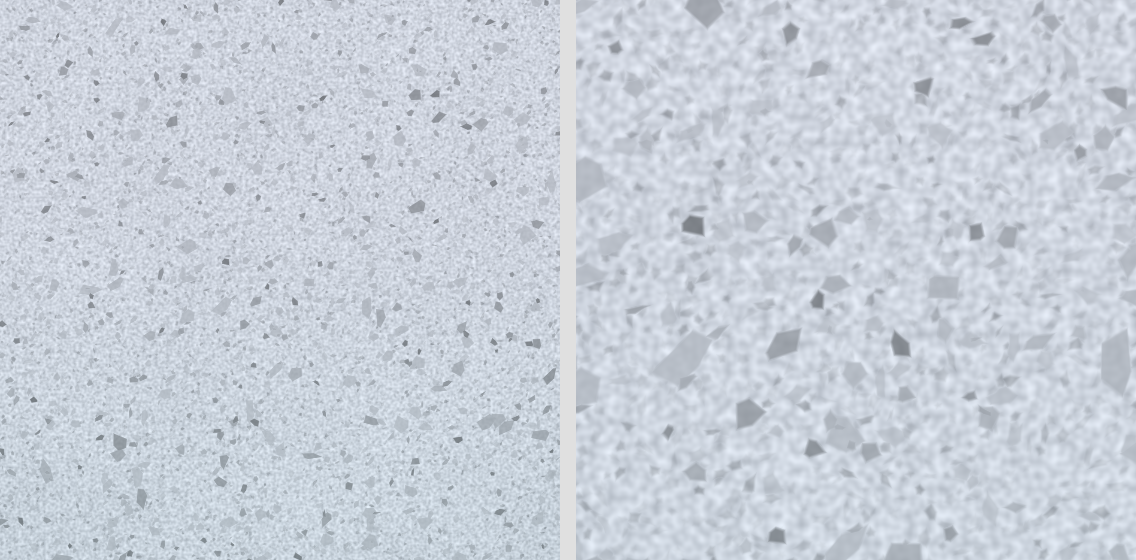
Left: the whole. Right: its middle third, enlarged.
Give the GLSL for this texture, as a WebGL 2 fragment shader.

```glsl
#version 300 es
precision highp float;
// Pale blue-grey quartz slab with fine mottling and scattered angular stone chips.

uniform vec2 u_resolution;
out vec4 fragColor;

const float TAU = 6.28318;
const int CHIP_SIDES = 5;

vec3 hash3(vec3 p) {
  p = fract(p * vec3(0.1031, 0.1030, 0.0973));
  p += dot(p, p.yxz + 33.33);
  return fract((p.xxy + p.yxx) * p.zyx);
}

vec2 gradientAt(vec2 cell, float seed) {
  float angle = TAU * hash3(vec3(cell, seed)).x;
  return vec2(cos(angle), sin(angle));
}

float gradientNoise(vec2 p, float seed) {
  vec2 i = floor(p), f = p - i;
  vec2 w = f * f * f * (f * (f * 6.0 - 15.0) + 10.0);
  vec2 e = vec2(1.0, 0.0);
  float a = dot(gradientAt(i, seed), f);
  float b = dot(gradientAt(i + e.xy, seed), f - e.xy);
  float c = dot(gradientAt(i + e.yx, seed), f - e.yx);
  float d = dot(gradientAt(i + e.xx, seed), f - e.xx);
  return mix(mix(a, b, w.x), mix(c, d, w.x), w.y);
}

vec2 rotate(vec2 p, float angle) {
  float c = cos(angle), s = sin(angle);
  return vec2(c * p.x + s * p.y, c * p.y - s * p.x);
}

// Distance to an irregular convex polygon of roughly the given radius.
float chipDistance(vec2 p, float radius, vec2 cell, float seed) {
  float d = -radius;
  for (int i = 0; i < CHIP_SIDES; i++) {
    vec3 h = hash3(vec3(cell, seed + 7.0 + float(i)));
    float angle = TAU * (float(i) + 0.7 * h.x) / float(CHIP_SIDES);
    d = max(d, dot(p, vec2(cos(angle), sin(angle))) - radius * mix(0.6, 1.1, h.y));
  }
  return d;
}

// Darkening from one jittered grid of chips; shade holds its faint and strong limits.
float chipLayer(vec2 uv, float cells, float density, float radius, vec2 shade,
                float softness, float seed) {
  vec2 home = floor(uv * cells);
  float darkness = 0.0;
  for (int y = -1; y <= 1; y++) {
    for (int x = -1; x <= 1; x++) {
      vec2 cell = home + vec2(x, y);
      vec3 place = hash3(vec3(cell, seed));
      if (place.z > density) continue;
      vec3 look = hash3(vec3(cell, seed + 1.0));
      vec3 form = hash3(vec3(cell, seed + 2.0));

      // Long chips lean mostly up to the right.
      vec2 p = rotate(uv - (cell + place.xy) / cells, 0.6 + 1.7 * (form.x + form.y - 1.0));
      float stretch = mix(1.0, 1.6, form.z * form.z);
      p *= vec2(1.0 / stretch, stretch);

      float d = chipDistance(p, radius * mix(0.6, 1.25, look.x), cell, seed);
      float cover = 1.0 - smoothstep(-softness, softness, d);
      float strength = mix(shade.x, shade.y, pow(look.y, 4.0));
      darkness = max(darkness, cover * strength);
    }
  }
  return darkness;
}

// Fine speckle of the binder with a faint broad cloudiness.
float mottling(vec2 uv) {
  return 0.12 * gradientNoise(uv * 185.0, 3.0)
       + 0.07 * gradientNoise(uv * 95.0, 5.0)
       + 0.018 * gradientNoise(uv * 5.0, 9.0);
}

vec3 slabColor(vec2 uv) {
  vec3 lower = vec3(0.800, 0.842, 0.880);
  vec3 upper = vec3(0.816, 0.838, 0.880);
  vec3 color = mix(lower, upper, smoothstep(0.0, 0.7, uv.y));
  return color - 0.025 * smoothstep(0.5, 0.95, length(uv - vec2(0.5, 0.65)));
}

void main() {
  vec2 uv = gl_FragCoord.xy / u_resolution.y;
  float softness = max(0.0013, 0.7 / u_resolution.y);

  float specks = chipLayer(uv, 110.0, 0.60, 0.0029, vec2(0.05, 0.17), softness, 11.0);
  float grains = chipLayer(uv, 48.0, 0.34, 0.0055, vec2(0.07, 0.34), softness, 31.0);
  float stones = chipLayer(uv, 24.0, 0.30, 0.0110, vec2(0.09, 0.27), softness, 51.0);
  float chips = max(specks, max(grains, stones));

  // Chips are smoother inside than the surrounding binder.
  float grain = mottling(uv) * (1.0 - 0.7 * smoothstep(0.03, 0.09, max(grains, stones)));
  vec3 color = slabColor(uv) + grain - chips * vec3(0.98, 1.0, 1.05);
  fragColor = vec4(clamp(color, 0.0, 1.0), 1.0);
}
```
